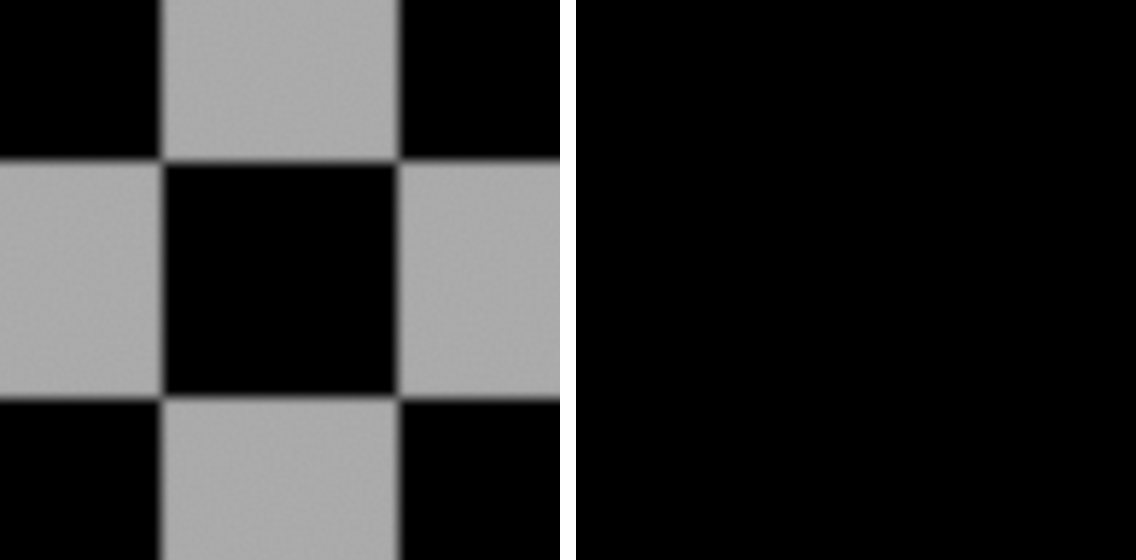
Left: the whole. Right: its middle third, enlarged.
This pattern is drawn by a WebGL 2 fragment shader. Its source:

```glsl
#version 300 es
precision highp float;
// Soft-edged black and grey checkerboard with a centred square and faint grain.

uniform vec2 u_resolution;
out vec4 fragColor;

const vec3 BLACK = vec3(0.0);
const vec3 GREY = vec3(0.668);
const float HALF_SIDE = 0.211;     // half the side of the centre square
const float EDGE_SOFTNESS = 0.016; // half the width of the blurred border
const float EDGE_CURVE = 0.85;     // lifts the mid tones of the border
const float GRAIN_PERIOD = 96.0;
const float GRAIN_STRENGTH = 0.012;

// Pseudo-random unit vector for a lattice point.
vec2 hashGradient(vec2 cell) {
    vec3 p = fract(cell.xyx * vec3(0.1031, 0.1030, 0.0973));
    p += dot(p, p.yzx + 33.33);
    float angle = 6.28318 * fract((p.x + p.y) * p.z);
    return vec2(cos(angle), sin(angle));
}

// Dot product of a wrapped lattice gradient with the offset from its corner.
float cornerValue(vec2 cell, vec2 offset, vec2 corner, float period) {
    return dot(hashGradient(mod(cell + corner, period)), offset - corner);
}

// Gradient noise that repeats after a whole number of cells.
float wrappedNoise(vec2 p, float period) {
    vec2 cell = floor(p);
    vec2 f = fract(p);
    vec2 blend = f * f * f * (f * (f * 6.0 - 15.0) + 10.0);
    float bottom = mix(cornerValue(cell, f, vec2(0.0, 0.0), period),
                       cornerValue(cell, f, vec2(1.0, 0.0), period), blend.x);
    float top = mix(cornerValue(cell, f, vec2(0.0, 1.0), period),
                    cornerValue(cell, f, vec2(1.0, 1.0), period), blend.x);
    return mix(bottom, top, blend.y);
}

// +1 inside the centre band of each axis, -1 outside, with a soft step.
vec2 bandSign(vec2 uv, float halfSide, float softness) {
    vec2 inside = halfSide - abs(uv - 0.5);
    return 2.0 * smoothstep(vec2(-softness), vec2(softness), inside) - 1.0;
}

// Share of grey: 0 where both axes agree, 1 where they differ.
float checker(vec2 uv, float halfSide, float softness) {
    vec2 band = bandSign(uv, halfSide, softness);
    return clamp(0.5 - 0.5 * band.x * band.y, 0.0, 1.0);
}

void main() {
    vec2 uv = gl_FragCoord.xy / u_resolution;

    // Checker squares with blurred borders
    float coverage = pow(checker(uv, HALF_SIDE, EDGE_SOFTNESS), EDGE_CURVE);

    // Faint grain on the grey squares only
    float grain = GRAIN_STRENGTH * wrappedNoise(uv * GRAIN_PERIOD, GRAIN_PERIOD);

    fragColor = vec4(mix(BLACK, GREY + grain, coverage), 1.0);
}
```
